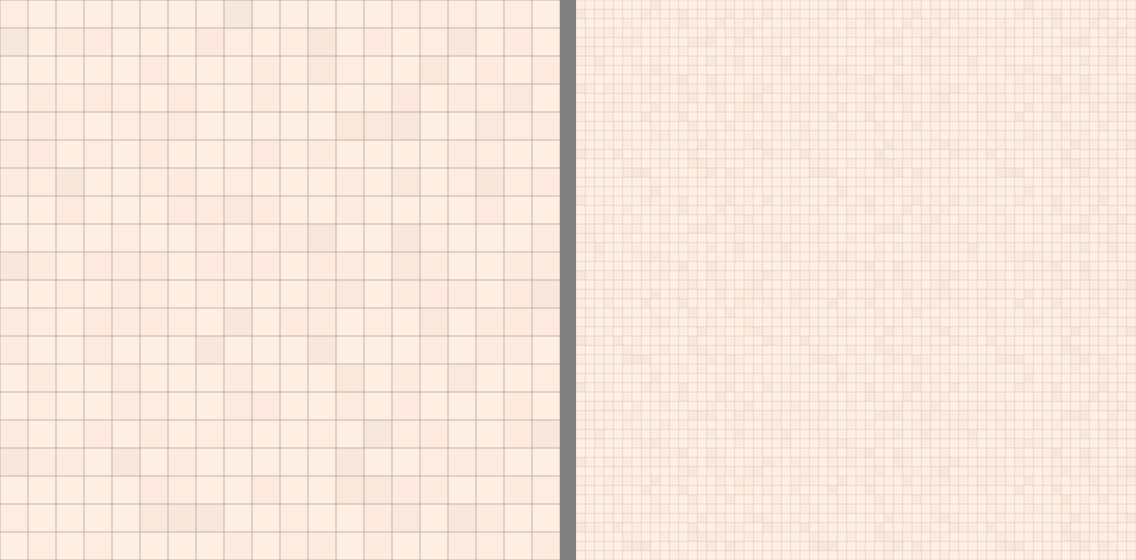
Left, the tile; right, the same tile 3 across and 3 down.
A WebGL 2 fragment shader for this pattern:

```glsl
#version 300 es
precision highp float;
// Square pale peach tiles split by hairline grey-brown joints.
// Each tile takes a hashed tint: most stay plain, some blush, a few are duller.
// Joints are box-filtered over one pixel, so they stay even at any size.

#define REPEATS 20.0
#define JOINT_WIDTH 0.021
#define TINTED_SHARE 0.50
#define DULL_SHARE 0.13
#define PLAIN_COLOR vec3(1.000, 0.932, 0.888)
#define PINK_COLOR vec3(0.992, 0.910, 0.875)
#define PEACH_COLOR vec3(0.996, 0.918, 0.867)
#define DULL_PINK vec3(0.969, 0.902, 0.867)
#define DULL_SAND vec3(0.973, 0.906, 0.855)
#define JOINT_COLOR vec3(0.600, 0.565, 0.545)

uniform vec2 u_resolution;
out vec4 fragColor;

// Three independent random values for one tile
vec3 tileHash(vec2 tile) {
    uvec3 h = uvec3(tile.x, tile.y, 7.0) * 1664525u + 1013904u;
    for (int i = 0; i < 2; i++) {
        h.x += h.y * h.z;
        h.y += h.z * h.x;
        h.z += h.x * h.y;
        h ^= h >> 16u;
    }
    return vec3(h & 65535u) / 65536.0;
}

// Plain, blushed or dull colour of one tile
vec3 tileColor(vec2 tile) {
    vec3 rnd = tileHash(tile);
    vec3 blush = mix(PEACH_COLOR, PINK_COLOR, rnd.y);
    vec3 dull = mix(DULL_SAND, DULL_PINK, rnd.y);
    vec3 color = PLAIN_COLOR;
    if (rnd.x < TINTED_SHARE) color = mix(PLAIN_COLOR, blush, 0.35 + 0.65 * rnd.z);
    if (rnd.x < DULL_SHARE) color = mix(blush, dull, 0.5 + 0.5 * rnd.z);
    return color;
}

// Part of the pixel footprint covered by the joint, per axis
vec2 jointCoverage(vec2 grid, vec2 pixel) {
    vec2 offset = abs(fract(grid + 0.5) - 0.5);
    vec2 halfJoint = vec2(0.5 * JOINT_WIDTH);
    vec2 upper = min(offset + 0.5 * pixel, halfJoint);
    vec2 lower = max(offset - 0.5 * pixel, -halfJoint);
    return clamp((upper - lower) / pixel, 0.0, 1.0);
}

void main() {
    vec2 grid = gl_FragCoord.xy / u_resolution * REPEATS;
    vec2 pixel = REPEATS / u_resolution;

    // Tiles, wrapped at the canvas edge
    vec3 color = tileColor(mod(floor(grid), REPEATS));

    // Joints
    vec2 joint = jointCoverage(grid, pixel);
    float cover = 1.0 - (1.0 - joint.x) * (1.0 - joint.y);
    fragColor = vec4(mix(color, JOINT_COLOR, cover), 1.0);
}
```
